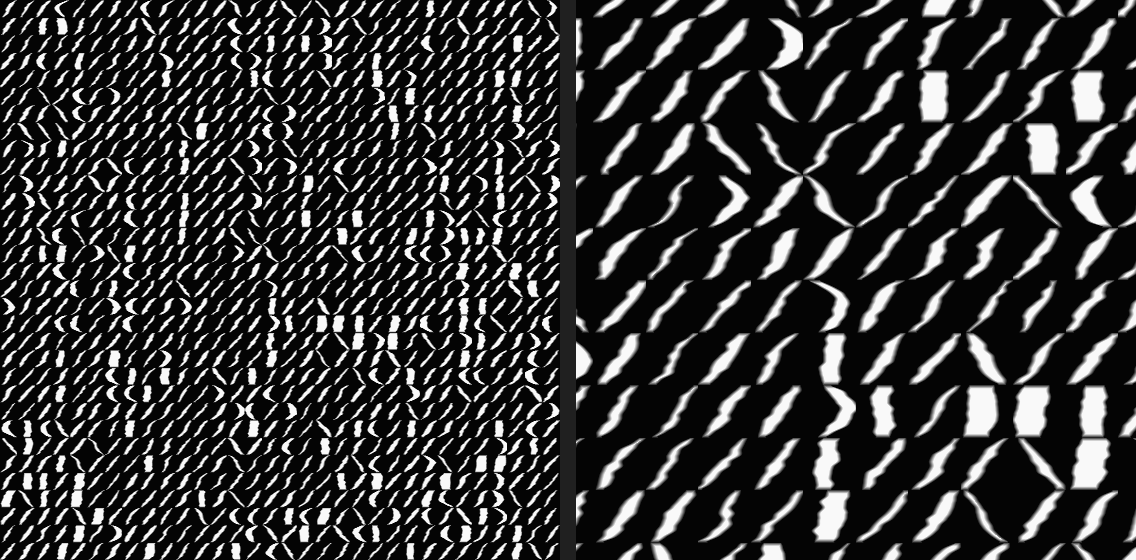
Left: the whole. Right: its middle third, enlarged.
A WebGL 1 fragment shader for this pattern:

```glsl
precision highp float;
// Draws a grid of ragged white slanted strokes on black, with some bent, mirrored or swollen.

#define CELLS 32.0        // cells per canvas side
#define ODD_LEVEL 0.64    // higher: fewer irregular strokes
#define THIN 0.15         // range of plain stroke widths, in cells
#define THICK 0.31
#define WOBBLE 0.13       // slow sideways drift
#define RAGGED 0.09       // fine edge roughness
#define SOFTNESS 0.08     // edge blur, in cells
#define INK vec3(0.975)
#define GROUND vec3(0.016)

uniform vec2 u_resolution;

float hash(vec2 p, float salt) {
  vec3 q = fract(vec3(p.xyx + salt * 17.3) * vec3(0.1031, 0.1030, 0.0973));
  q += dot(q, q.yzx + 33.33);
  return fract((q.x + q.y) * q.z);
}

// Smooth noise along y, independent for every x.
float columnNoise(float x, float y, float salt) {
  float i = floor(y);
  float f = smoothstep(0.0, 1.0, fract(y));
  return mix(hash(vec2(x, i), salt), hash(vec2(x, i + 1.0), salt), f);
}

// Signed distance, in cells, to the stroke of one cell.
float strokeDistance(vec2 cell, vec2 p) {
  float h1 = hash(cell, 1.0);
  float h2 = hash(cell, 2.0);
  float kind = hash(cell, 3.0);

  // Plain stroke: rises from lower left to upper right.
  float bottom = 0.04 + 0.12 * h1;
  float top = 0.96 - 0.12 * h2;
  float bow = 0.16 * (hash(cell, 4.0) - 0.5);
  float width = mix(THIN, THICK, hash(cell, 5.0));
  float taper = 0.42;

  // Irregular strokes gather in vertical runs.
  float odd = 0.5 * hash(cell, 6.0) + 0.5 * columnNoise(cell.x, cell.y / 3.0, 7.0);
  if (odd > ODD_LEVEL) {
    if (kind < 0.28) {            // mirrored slant
      bottom = 1.0 - bottom;
      top = 1.0 - top;
    } else if (kind < 0.66) {     // arc
      float side = hash(vec2(cell.x, floor(cell.y / 4.0)), 8.0) < 0.5 ? -1.0 : 1.0;
      bottom = 0.5 + 0.42 * side * h1;
      top = 0.5 + 0.42 * side * h2;
      bow = -0.45 * side;
      width += 0.11;
    } else {                      // swollen block
      bottom = 0.3 + 0.25 * h1;
      top = 0.45 + 0.25 * h2;
      width = 0.34 + 0.25 * hash(cell, 9.0);
      taper = 0.12;
    }
  }

  // Centre line: flat near the ends, steep in the middle.
  float y = clamp(p.y, 0.02, 0.98);
  float along = y + 1.1 * hash(cell, 10.0) * (y - smoothstep(0.0, 1.0, y));
  float arch = 4.0 * y * (1.0 - y);
  float id = cell.x + cell.y * CELLS;
  float drift = WOBBLE * (columnNoise(id, y * 3.0, 11.0) - 0.5);
  float centre = mix(bottom, top, along) + bow * arch + drift;

  // Ragged sides, each with its own roughness.
  float halfWidth = 0.5 * width * pow(arch, taper);
  centre = clamp(centre, halfWidth, 1.0 - halfWidth);
  float offset = p.x - centre;
  float rough = RAGGED * (columnNoise(id, y * 9.0, offset < 0.0 ? 12.0 : 13.0) - 0.5);

  float slope = top - bottom;
  float sides = (abs(offset) - halfWidth - rough) / sqrt(1.0 + slope * slope);
  float ends = abs(p.y - 0.5) - 0.47;
  return max(sides, ends);
}

void main() {
  float side = min(u_resolution.x, u_resolution.y);
  vec2 grid = gl_FragCoord.xy / side * CELLS;
  float d = strokeDistance(floor(grid), fract(grid));
  float blur = max(SOFTNESS, CELLS / side);
  float coverage = clamp(0.5 - d / blur, 0.0, 1.0);
  gl_FragColor = vec4(mix(GROUND, INK, coverage), 1.0);
}
```
